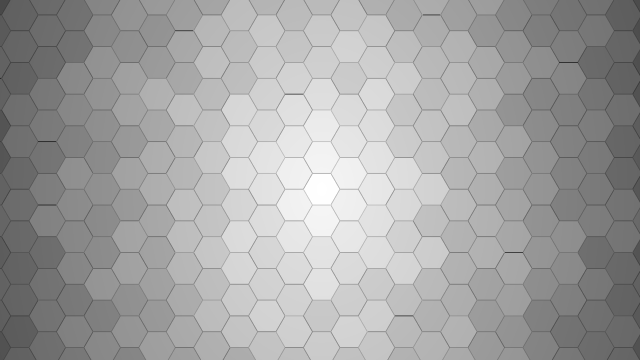
A Shadertoy shader for this background:

```glsl
#define HEX_HEIGHT 0.088
#define GLOW_OFFSET vec2(0.0046, -0.0255)
#define GLOW_STRETCH vec2(1.0, 0.75)
#define FALLOFF 0.69
#define TONE_JITTER 0.08
#define CELL_SHADING 0.2
#define LINE_HALF 0.0115
#define LINE_INK vec2(0.2, 0.42)
#define DARK_INK 0.85
#define DARK_SHARE 0.03

const vec2 LATTICE = vec2(1.7320508, 1.0);

float hash(vec2 p) {
    p = fract(p * vec2(0.1031, 0.1137) + 0.37);
    p += dot(p, p.yx + 19.19);
    return fract((p.x + p.y) * p.x * 7.13);
}

// Offset from the centre of the nearest flat-topped hexagon
vec2 hexOffset(vec2 p) {
    vec2 a = mod(p + 0.5 * LATTICE, LATTICE) - 0.5 * LATTICE;
    vec2 b = mod(p, LATTICE) - 0.5 * LATTICE;
    return dot(a, a) < dot(b, b) ? a : b;
}

// Brightness of the central glow
float glow(vec2 p) {
    return 1.0 - FALLOFF * HEX_HEIGHT * length(p * GLOW_STRETCH);
}

// Tile tone: glow at the tile centre, some glow at the point, random offset
float tileTone(vec2 centre, vec2 p) {
    vec2 id = round(centre / (0.5 * LATTICE));
    float fade = smoothstep(0.0, 4.0, length(centre));
    float jitter = TONE_JITTER * (hash(id) - 0.5) * fade;
    return mix(glow(centre), glow(p), CELL_SHADING) + jitter;
}

void mainImage(out vec4 fragColor, in vec2 fragCoord) {
    vec2 uv = (fragCoord - 0.5 * iResolution.xy) / iResolution.y;
    vec2 p = (uv - GLOW_OFFSET) / HEX_HEIGHT;
    float pixel = 1.0 / (iResolution.y * HEX_HEIGHT);

    // Nearest side of the tile and the direction to its neighbour
    vec2 local = hexOffset(p);
    vec2 centre = p - local;
    vec2 side = vec2(local.x < 0.0 ? -1.0 : 1.0, local.y < 0.0 ? -1.0 : 1.0);
    vec2 slant = side * vec2(0.8660254, 0.5);
    bool level = abs(local.y) > dot(local, slant);
    vec2 toNeighbour = level ? vec2(0.0, side.y) : slant;
    float edge = 0.5 - dot(local, toNeighbour);

    // Blend tile tones across the side
    float spill = clamp(0.5 - edge / pixel, 0.0, 0.5);
    float tone = mix(tileTone(centre, p), tileTone(centre + toNeighbour, p), spill);

    // Thin seams of varied strength, with a few dark level ones
    vec2 edgeId = round((centre + 0.5 * toNeighbour) / (0.25 * LATTICE));
    float ink = mix(LINE_INK.x, LINE_INK.y, hash(edgeId + 57.0));
    if (level && hash(edgeId + 113.0) < DARK_SHARE) ink = DARK_INK;
    float seam = clamp((LINE_HALF - edge) / pixel + 0.5, 0.0, 1.0)
               - clamp((-LINE_HALF - edge) / pixel + 0.5, 0.0, 1.0);
    tone *= 1.0 - ink * seam;

    fragColor = vec4(vec3(clamp(tone, 0.0, 1.0)), 1.0);
}
```
